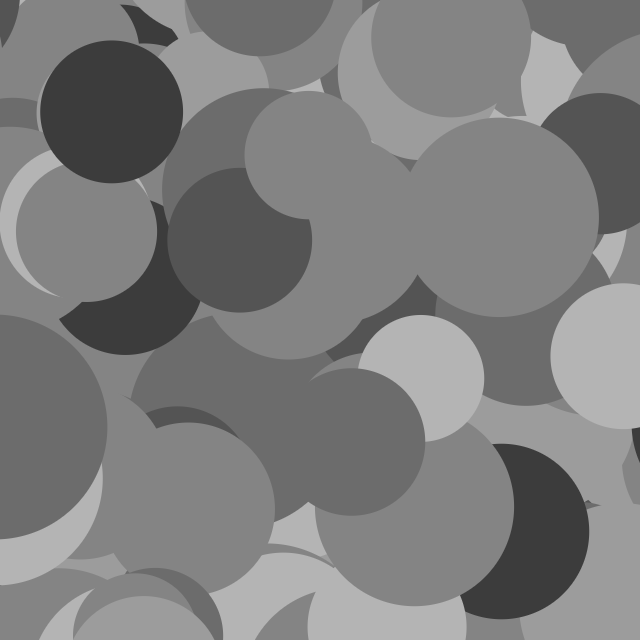
This pattern is drawn by a WebGL 1 fragment shader. Its source:

```glsl
precision highp float;
// Opaque gray discs of varied size piled at random until they cover the canvas.

uniform vec2 u_resolution;

const int DISC_COUNT = 220;
const float MIN_RADIUS = 0.095;
const float MAX_RADIUS = 0.180;
const float JITTER = 0.30;

float hash(float n, float seed) {
  return fract(sin(n * 12.9898 + seed * 78.233) * 43758.5453);
}

// Evenly spread triple in 0..1: two for the place, one for the tone.
vec3 spread(float n) {
  return fract(0.5 + n * vec3(0.8192, 0.6710, 0.5497));
}

// Turns a uniform value into one of six evenly spaced grays, weighted by share.
float pickGray(float pick) {
  float level = step(0.07, pick) + step(0.15, pick) + step(0.36, pick)
              + step(0.74, pick) + step(0.87, pick);
  return (60.0 + 24.0 * level) / 255.0;
}

// Centre of a disc, anywhere on the canvas or just beyond its border.
vec2 discCentre(float n, vec2 place) {
  vec2 offset = JITTER * (vec2(hash(n, 1.0), hash(n, 2.0)) - 0.5);
  return mix(vec2(-MAX_RADIUS), vec2(1.0 + MAX_RADIUS), fract(place + offset));
}

// Coverage of a disc, with an edge one pixel wide.
float discMask(vec2 p, vec2 centre, float radius, float pixel) {
  return clamp((radius - length(p - centre)) / pixel + 0.5, 0.0, 1.0);
}

// Paints the discs from back to front.
float discPile(vec2 p, float pixel) {
  float gray = pickGray(0.5);
  for (int i = 0; i < DISC_COUNT; i++) {
    float n = float(i);
    vec3 s = spread(n);
    float radius = mix(MIN_RADIUS, MAX_RADIUS, hash(n, 3.0));
    float mask = discMask(p, discCentre(n, s.xy), radius, pixel);
    gray = mix(gray, pickGray(s.z), mask);
  }
  return gray;
}

void main() {
  float pixel = 1.0 / max(u_resolution.x, u_resolution.y);
  vec2 p = gl_FragCoord.xy * pixel;
  gl_FragColor = vec4(vec3(discPile(p, pixel)), 1.0);
}
```
